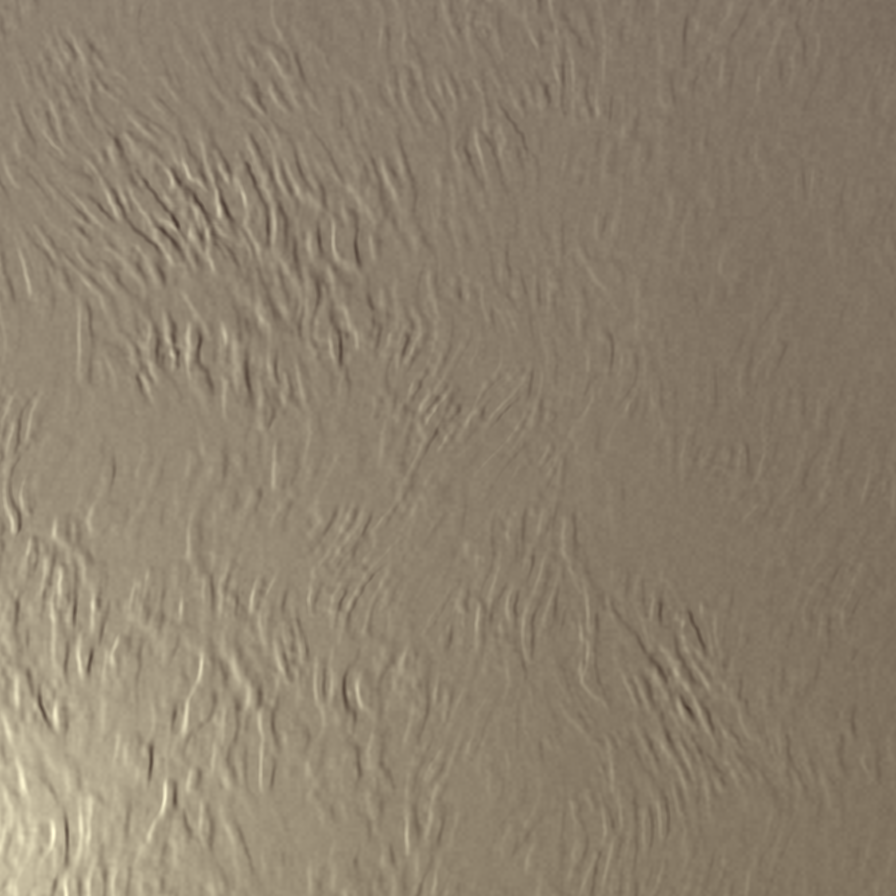
This texture is drawn by a Shadertoy shader. Its source:

```glsl
// Brushed plaster wall under a warm raking light from the lower left.
// Noise is averaged along a curving flow field to form ridges, whose slope
// toward the light shades a smooth falloff of brightness.

#define FINE_FREQ 112.0    // cells of thin ridges across the canvas
#define BROAD_FREQ 74.0    // cells of broad ridges across the canvas
#define STROKE_STEP 0.0046 // walking step along a brush stroke
#define STROKE_STEPS 5     // steps on each side of a point
#define RELIEF 0.20        // strength of ridge shading
#define SLOPE_REACH 0.0021 // half distance for measuring slope
#define FLECKS 0.34        // share of short broken bumps in the height
#define GLOW 0.26          // extra light in the lower left corner
#define GLOW_REACH 0.25    // falloff length of that light
#define GRAIN 0.026        // fine surface speckle

const vec3 SHADE_COLOR = vec3(0.50, 0.448, 0.377);
const vec3 LIGHT_COLOR = vec3(0.79, 0.75, 0.64);
const vec2 AWAY_FROM_LIGHT = vec2(0.93, 0.37);

float hash(vec2 p) {
    vec3 q = fract(vec3(p.xyx) * 0.1031);
    q += dot(q, q.yzx + 33.33);
    return fract((q.x + q.y) * q.z);
}

float noise(vec2 p) {
    vec2 cell = floor(p), f = fract(p);
    f = f * f * f * (f * (f * 6.0 - 15.0) + 10.0);
    return mix(mix(hash(cell), hash(cell + vec2(1, 0)), f.x),
               mix(hash(cell + vec2(0, 1)), hash(cell + vec2(1, 1)), f.x), f.y);
}

// Soft round patch
float blob(vec2 p, vec2 center, float radius) {
    vec2 d = (p - center) / radius;
    return exp(-dot(d, d));
}

// Unit direction of the brush stroke; tilt is measured from vertical
vec2 strokeDirection(vec2 p) {
    float corner = blob(p, vec2(0.12, 0.12), 0.24);
    float tilt = 0.08 - 0.12 * corner;
    tilt -= 0.72 * blob(p, vec2(0.20, 0.80), 0.22);
    tilt += 0.45 * blob(p, vec2(0.42, 0.45), 0.17);
    tilt -= 0.85 * blob(p, vec2(0.72, 0.26), 0.14);
    tilt += 0.40 * blob(p, vec2(0.95, 0.35), 0.20);
    float wander = noise(p * 8.0 + 3.7) + 0.9 * noise(p * 23.0 + 11.0) - 0.95;
    tilt += mix(0.75, 0.50, corner) * wander;
    return vec2(sin(tilt), cos(tilt));
}

// Ridge height: noise averaged along the stroke, sharpened, plus flecks
float ridgeHeight(vec2 p) {
    float corner = blob(p, vec2(0.12, 0.15), 0.20);
    float broad = smoothstep(0.35, 0.75, noise(p * 12.0 + 31.0) + 0.5 * corner);
    float sum = 0.0;
    for (int side = -1; side <= 1; side += 2) {
        vec2 q = p;
        for (int i = 0; i < STROKE_STEPS; i++) {
            sum += mix(noise(q * FINE_FREQ), noise(q * BROAD_FREQ), broad);
            q += float(side) * STROKE_STEP * strokeDirection(q);
        }
    }
    float ridge = smoothstep(0.38, 0.68, sum / float(2 * STROKE_STEPS));
    return ridge + FLECKS * noise(p * vec2(140.0, 80.0) + 5.0);
}

// Where the plaster was worked roughly and where it was left smooth
float roughness(vec2 p) {
    float rough = 0.25;
    rough += 0.60 * blob(p, vec2(0.19, 0.79), 0.18);
    rough += 0.75 * blob(p, vec2(0.13, 0.17), 0.22);
    rough += 0.40 * blob(p, vec2(0.42, 0.58), 0.18);
    rough += 0.60 * blob(p, vec2(0.20, 0.60), 0.07);
    rough += 0.75 * blob(p, vec2(0.72, 0.25), 0.08);
    rough += 0.40 * blob(p, vec2(0.46, 0.19), 0.13);
    rough += 0.22 * blob(p, vec2(0.62, 0.92), 0.14);
    rough += 0.50 * blob(p, vec2(0.02, 0.40), 0.09);
    rough *= 1.0 - 0.8 * blob(p, vec2(0.20, 0.99), 0.09);
    rough *= 1.0 - 0.6 * blob(p, vec2(0.18, 0.44), 0.08);
    rough *= 1.0 - 0.4 * blob(p, vec2(0.95, 0.75), 0.25);
    float patches = 0.55 * noise(p * 13.0 + 19.0) + 0.45 * noise(p * 31.0 + 2.0);
    return rough * mix(0.25, 1.75, smoothstep(0.15, 0.85, patches));
}

void mainImage(out vec4 fragColor, in vec2 fragCoord) {
    vec2 p = fragCoord / iResolution.xy;

    // Large light falloff, with faint unevenness
    float level = 0.559 - 0.066 * p.x;
    level += GLOW * exp(-length(p - vec2(0.0, 0.05)) / GLOW_REACH);
    level += 0.014 * (noise(p * 6.0 + 41.0) - 0.5);

    // Ridge sides facing the light brighten, the others darken
    vec2 reach = SLOPE_REACH * AWAY_FROM_LIGHT;
    float slope = ridgeHeight(p + reach) - ridgeHeight(p - reach);
    float shading = RELIEF * roughness(p) * slope * (level / 0.55);

    // Soft fine grain
    float grain = noise(p * 230.0) + 0.6 * noise(p * 110.0 + 7.0) - 0.8;
    level += shading + GRAIN * grain;

    float t = (level - SHADE_COLOR.r) / (LIGHT_COLOR.r - SHADE_COLOR.r);
    vec3 color = mix(SHADE_COLOR, LIGHT_COLOR, t);
    color.b += 0.018 * (p.y - 0.25); // cooler toward the top
    fragColor = vec4(clamp(color, 0.0, 1.0), 1.0);
}
```
